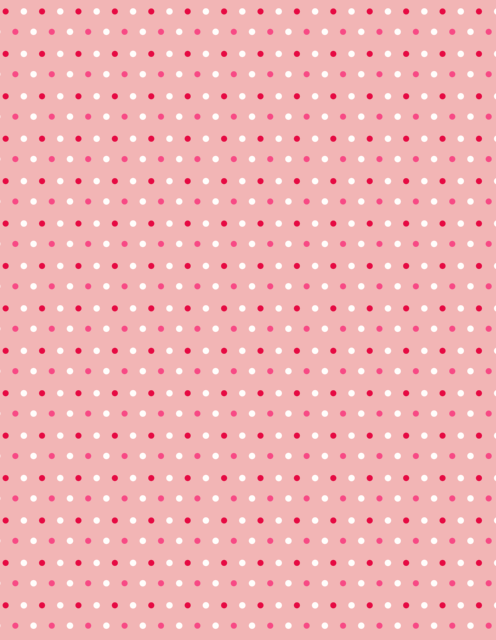
Reproduce this pattern procedurally as a WebGL 1 fragment shader.

```glsl
precision highp float;
// Polka dots on pale pink: rows of red and white dots alternate with shifted
// rows of pink and white dots. Each repeat holds four soft-edged discs, folded
// by mod; lengths are fractions of the canvas height, measured from the top.

#define PERIOD      vec2(0.05689, 0.06628)
#define RED_ORIGIN  vec2(0.0088, 0.0179)
#define PINK_SHIFT  vec2(0.0152, 0.0318)
#define WHITE_SHIFT vec2(0.02845, 0.0)
#define COLOR_RADIUS 0.0047
#define WHITE_RADIUS 0.0050
#define SOFTNESS     0.0013
#define GROUND vec3(0.95, 0.71, 0.71)
#define WHITE  vec3(1.00, 0.995, 0.99)
#define RED    vec3(0.90, 0.04, 0.26)
#define PINK   vec3(0.97, 0.29, 0.52)

uniform vec2 u_resolution;

// Coverage of a disc repeated on the lattice through the given center
float dotLattice(vec2 p, vec2 center, float radius) {
  vec2 local = mod(p - center + 0.5 * PERIOD, PERIOD) - 0.5 * PERIOD;
  float edge = max(SOFTNESS, 0.7 / u_resolution.y);
  return 1.0 - smoothstep(-edge, edge, length(local) - radius);
}

// One family of rows: colored dots with white dots halfway between them
vec3 paintRows(vec3 base, vec2 p, vec2 origin, vec3 dotColor) {
  base = mix(base, dotColor, dotLattice(p, origin, COLOR_RADIUS));
  return mix(base, WHITE, dotLattice(p, origin + WHITE_SHIFT, WHITE_RADIUS));
}

void main() {
  vec2 p = gl_FragCoord.xy / u_resolution.y;
  p.y = 1.0 - p.y;

  vec3 color = paintRows(GROUND, p, RED_ORIGIN, RED);
  color = paintRows(color, p, RED_ORIGIN + PINK_SHIFT, PINK);
  gl_FragColor = vec4(color, 1.0);
}
```
